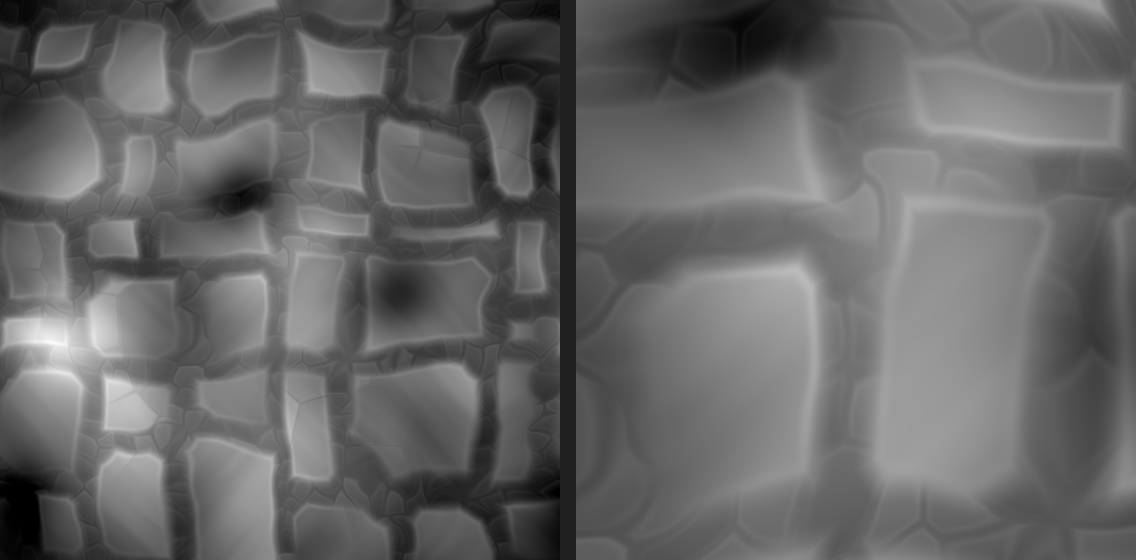
Left: the whole. Right: its middle third, enlarged.
Give the GLSL for this texture map, as a Shadertoy shader.

```glsl
const float GRID = 6.0;         // stones per side, even so the layout wraps
const float JITTER = 0.37;      // how far joints wander, in cells
const float BEVEL = 0.15;       // width of the stone shoulders, in cells
const float SLANT = 0.07;       // inward lean of the stone sides
const float RUBBLE = 24.0;      // mortar chips per side
const float FACETS = 8.0;       // chipped planes per side
const float BASE_TONE = 0.45;
const float BROAD_CONTRAST = 0.60;
const float MORTAR_DEPTH = 0.13;
const float RIM_LIGHT = 0.09;
const float STREAKS = 0.10;
const vec2 GLOW = vec2(0.10, 0.39);
const vec2 PITS[3] = vec2[3](vec2(0.43, 0.65), vec2(0.71, 0.47), vec2(0.04, 0.10));

float hash(vec2 p) {
    return fract(sin(dot(p, vec2(127.1, 311.7))) * 43758.5453);
}

// Value noise repeating after period cells
float noise(vec2 p, vec2 period) {
    vec2 i = floor(p), f = fract(p);
    f = f * f * f * (f * (f * 6.0 - 15.0) + 10.0);
    vec2 a = mod(i, period), b = mod(i + 1.0, period);
    return mix(mix(hash(a), hash(vec2(b.x, a.y)), f.x),
               mix(hash(vec2(a.x, b.y)), hash(b), f.x), f.y);
}

// Wrapping cells: border distance, cell hash, offset from the cell point
vec4 cells(vec2 p, float period) {
    vec2 base = floor(p), nearest = vec2(0.0);
    float first = 9.0, second = 9.0, id = 0.0;
    for (int y = -1; y <= 1; y++)
    for (int x = -1; x <= 1; x++) {
        vec2 c = base + vec2(x, y), w = mod(c, period);
        vec2 toPoint = p - c - vec2(hash(w + 3.7), hash(w + 9.2));
        float d = length(toPoint);
        if (d < first) {
            second = first; first = d;
            nearest = toPoint; id = hash(w + 5.3);
        } else second = min(second, d);
    }
    return vec4(second - first, id, nearest);
}

// Soft round spot on the wrapped canvas
float spot(vec2 uv, vec2 center, vec2 radius) {
    vec2 d = (fract(uv - center + 0.5) - 0.5) / radius;
    return exp(-dot(d, d));
}

float jointShift(vec2 v) {
    return JITTER * (2.0 * hash(mod(v, GRID) + 1.3) - 1.0);
}

// Interlocking rectangles: left, bottom, right, top
vec4 stoneRect(vec2 c) {
    float a = jointShift(c), b = jointShift(c + vec2(1, 0));
    float d = jointShift(c + 1.0), e = jointShift(c + vec2(0, 1));
    bool even = mod(c.x + c.y, 2.0) < 0.5;
    return vec4(c, c + 1.0) + (even ? vec4(a, b, d, e) : vec4(e, a, b, d));
}

// Inner distance of a block with leaning sides and cut corners
float stoneDepth(vec2 p, vec2 size, vec2 id) {
    vec2 s = sign(p), n = p / size;
    vec2 lean = 2.0 * vec2(hash(id + vec2(s.x * 3.1, 7.0)), hash(id + vec2(8.0, s.y * 2.3))) - 1.0;
    vec2 slant = SLANT * (0.5 + 0.5 * lean * clamp(n.yx, -1.0, 1.0));
    vec2 edge = size - abs(p) - slant * smoothstep(0.0, 0.8, abs(n));
    float corner = min(size.x, size.y) * mix(0.1, 0.7, hash(id + s * 1.7));
    float cut = 0.707 * (size.x + size.y - abs(p.x) - abs(p.y) - corner);
    return min(min(edge.x, edge.y), cut);
}

void mainImage(out vec4 fragColor, in vec2 fragCoord) {
    vec2 uv = fragCoord / iResolution.xy;

    // Uneven outlines
    vec2 bend = vec2(noise(uv * 7.0, vec2(7)), noise(uv * 7.0 + 3.5, vec2(7))) - 0.5;
    vec2 ripple = vec2(noise(uv * 22.0, vec2(22)), noise(uv * 22.0 + 9.5, vec2(22))) - 0.5;
    vec2 warped = uv + 0.045 * bend + 0.011 * ripple;

    // Find the stone under this point
    vec2 p = warped * GRID, id = vec2(0.0), local = vec2(0.0), size = vec2(1.0);
    float inside = -9.0;
    for (int y = -1; y <= 1; y++)
    for (int x = -1; x <= 1; x++) {
        vec2 c = floor(p) + vec2(x, y);
        vec4 r = stoneRect(c);
        vec2 h = 0.5 * (r.zw - r.xy), q = p - 0.5 * (r.xy + r.zw);
        float d = min(h.x - abs(q.x), h.y - abs(q.y));
        if (d > inside) { inside = d; id = mod(c, GRID); local = q; size = h; }
    }
    float depth = stoneDepth(local, size, id);
    float body = smoothstep(0.0, BEVEL, depth);

    // Stone face: dome, tilt, brushed streaks
    vec2 n = local / size;
    float angle = 6.2832 * hash(id + 4.4);
    float dome = (1.0 - n.x * n.x) * (1.0 - n.y * n.y);
    float face = 0.01 + 0.03 * dome + 0.10 * (hash(id + 6.1) - 0.5);
    face += 0.11 * dot(n, vec2(cos(angle), sin(angle)));
    float turn = hash(id + 2.9) < 0.7 ? 1.0 : -1.0;
    vec2 brushed = vec2(uv.x + turn * uv.y, uv.x - turn * uv.y) + bend * 0.06;
    face += STREAKS * (noise(brushed * vec2(13, 4), vec2(13, 4)) - 0.5);
    face += 0.25 * STREAKS * (noise(brushed * vec2(48, 5), vec2(48, 5)) - 0.5);

    // Chipped planes and thin cracks on some faces
    vec4 chip = cells((uv + 0.03 * bend) * FACETS, FACETS);
    float worn = smoothstep(0.55, 0.8, noise(uv * 6.0 + 0.4, vec2(6)));
    face += worn * smoothstep(0.0, 0.08, chip.x) * (0.06 * (chip.y - 0.5) + 0.06 * chip.z);
    face -= 0.03 * worn * (1.0 - smoothstep(0.0, 0.04, chip.x));

    // Mortar filled with small faint chips
    vec4 rubble = cells(warped * RUBBLE + 0.3 * ripple, RUBBLE);
    float mortar = -MORTAR_DEPTH - 0.012 * (1.0 - smoothstep(0.0, 0.2, rubble.x));
    mortar += smoothstep(0.0, 0.2, rubble.x) * (0.06 * (rubble.y - 0.5) + 0.05 * rubble.w);
    float ridge = (rubble.x - 0.2) / 0.09;
    mortar += 0.02 * exp(-ridge * ridge);

    // Thin light along the shoulders of the larger stones
    float rimOffset = (depth - 0.8 * BEVEL) / 0.028;
    float rim = RIM_LIGHT * exp(-rimOffset * rimOffset) * noise(uv * 11.0, vec2(11));
    rim *= smoothstep(0.15, 0.28, min(size.x, size.y));

    // Broad light and shade across the wall
    float broad = 0.75 * noise(uv * 4.0, vec2(4)) + 0.25 * noise(uv * 9.0, vec2(9)) - 0.5;
    float tone = BASE_TONE + BROAD_CONTRAST * broad + mix(mortar, face, body) + rim;
    tone += 0.40 * spot(uv, GLOW, vec2(0.085, 0.06)) + 0.20 * spot(uv, GLOW, vec2(0.16, 0.28));
    for (int k = 0; k < 3; k++) tone -= 0.34 * spot(uv, PITS[k], vec2(0.07, 0.06));

    fragColor = vec4(vec3(clamp(tone, 0.0, 1.0)), 1.0);
}
```
